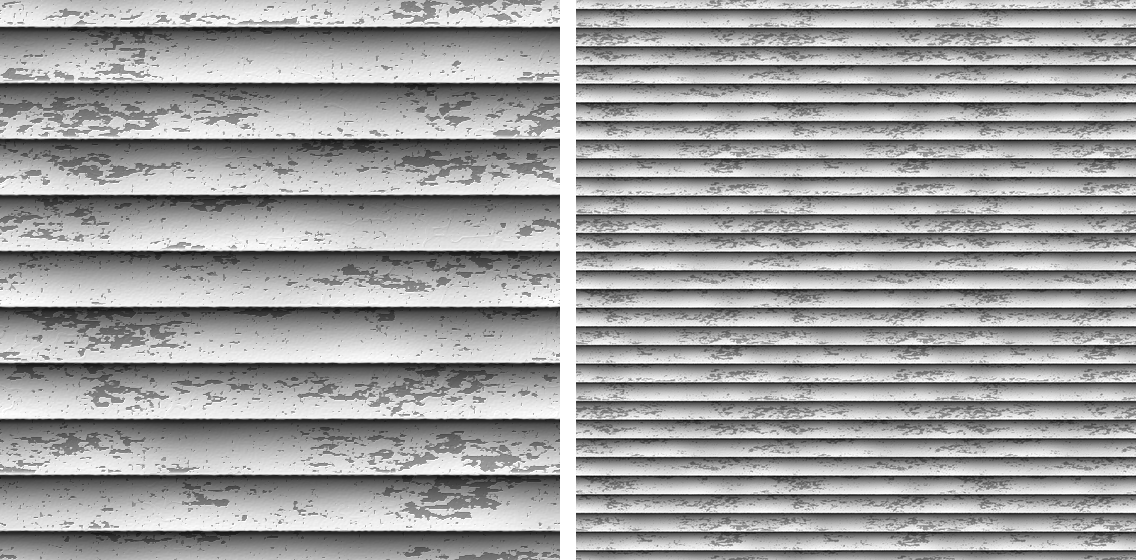
Left: one tile. Right: repeated 3 by 3.
This texture is drawn by a Shadertoy shader. Its source:

```glsl
const float SLATS = 10.0;
const float SLAT_OFFSET = 0.5;          // edge position within one repeat
const float FACE_LIGHT = 0.94;          // brightness at the foot of a slat
const float FACE_FALLOFF = 0.74;        // light lost towards its top
const float FALLOFF_POWER = 1.75;
const float GAP_DARK = 0.11;
const float LIP_LIGHT = 0.96;
const float LIP_CENTER = 0.046;         // in slat heights
const float LIP_WIDTH = 0.017;
const float CHIP_DARKEN = 0.36;
const float SPECK_DARKEN = 0.26;
const float RELIEF = 0.15;
const float STAIN = 0.14;
const vec2 LIGHT_STEP = vec2(-0.0009, 0.0015);
const vec3 PAINT_TINT = vec3(1.0);

float hash(vec2 cell, float seed) {
    uvec3 q = uvec3(ivec3(cell, seed)) * uvec3(73856093u, 19349663u, 83492791u);
    uint h = q.x ^ q.y ^ q.z;
    h = (h ^ (h >> 16)) * 73244475u;
    h = (h ^ (h >> 15)) * 668265263u;
    return float((h ^ (h >> 16)) & 65535u) / 65535.0;
}

// Value noise that wraps after the given whole number of cells.
float noise(vec2 uv, vec2 cells, float seed) {
    vec2 p = uv * cells;
    vec2 i = floor(p);
    vec2 f = fract(p);
    f = f * f * (3.0 - 2.0 * f);
    vec2 a = mod(i, cells);
    vec2 b = mod(i + 1.0, cells);
    return mix(mix(hash(a, seed), hash(vec2(b.x, a.y), seed), f.x),
               mix(hash(vec2(a.x, b.y), seed), hash(b, seed), f.x), f.y);
}

// Broad areas where the paint has failed.
float wornArea(vec2 uv, float seed) {
    return 0.65 * noise(uv, vec2(5.0, 20.0), seed + 1.0)
         + 0.35 * noise(uv, vec2(16.0, 50.0), seed + 2.0);
}

// Flakes drawn out along the grain.
float chips(vec2 uv, float seed, float worn) {
    float n = 0.50 * noise(uv, vec2(48.0, 170.0), seed + 3.0)
            + 0.32 * noise(uv, vec2(110.0, 240.0), seed + 4.0)
            + 0.18 * noise(uv, vec2(230.0, 320.0), seed + 5.0);
    float limit = mix(0.86, 0.46, smoothstep(0.3, 0.8, worn));
    return smoothstep(limit, limit + 0.07, n);
}

// Small round pits.
float specks(vec2 uv, float seed, float worn) {
    float n = 0.7 * noise(uv, vec2(190.0, 230.0), seed + 6.0)
            + 0.3 * noise(uv, vec2(330.0), seed + 7.0);
    float limit = mix(0.84, 0.66, worn);
    return smoothstep(limit, limit + 0.1, n);
}

// Curled outlines of blistered paint.
float blisters(vec2 uv, float seed) {
    float n = 0.75 * noise(uv, vec2(22.0, 34.0), seed + 8.0)
            + 0.25 * noise(uv, vec2(64.0, 80.0), seed + 9.0);
    float area = smoothstep(0.42, 0.7, noise(uv, vec2(7.0, 10.0), seed + 10.0));
    return area * (1.0 - smoothstep(0.02, 0.06, abs(n - 0.5)));
}

// x: surface height, y: chip cover, z: speck cover.
vec3 surface(vec2 uv, float seed) {
    float worn = wornArea(uv, seed);
    float chip = chips(uv, seed, worn);
    float speck = specks(uv, seed, worn);
    float grain = noise(uv, vec2(240.0, 300.0), seed + 11.0);
    float height = 0.5 * blisters(uv, seed) + 0.4 * grain - 0.8 * chip - 0.5 * speck;
    return vec3(height, chip, speck);
}

// Clean shading from the foot (0) to the top (1) of a slat.
float slatShade(float t, float stain, float rough) {
    float shade = FACE_LIGHT - FACE_FALLOFF * pow(t, FALLOFF_POWER);
    shade += STAIN * stain * (1.0 - 0.5 * t);
    float lip = (t - LIP_CENTER - 0.008 * rough) / LIP_WIDTH;
    shade = mix(shade, LIP_LIGHT, 0.85 * exp(-lip * lip));
    float foot = smoothstep(0.0, 0.04, t + 0.012 * rough);
    float gap = 1.0 - smoothstep(0.0, 0.09, 1.0 - t);
    return mix(GAP_DARK, shade, foot * (1.0 - 0.7 * gap));
}

void mainImage(out vec4 fragColor, in vec2 fragCoord) {
    vec2 uv = fragCoord / iResolution.xy;
    float y = uv.y * SLATS + SLAT_OFFSET;
    float t = fract(y);
    float seed = 16.0 * mod(floor(y), SLATS) + 1.0;

    // Light on the slat
    float stain = noise(uv, vec2(6.0, 10.0), seed) - 0.5;
    float rough = noise(uv, vec2(170.0, 200.0), seed + 12.0) - 0.5;
    float shade = slatShade(t, stain, rough);

    // Wear and relief
    vec3 wear = surface(uv, seed);
    float slope = wear.x - surface(uv + LIGHT_STEP, seed).x;
    float face = smoothstep(0.03, 0.1, t);
    shade *= 1.0 - face * max(CHIP_DARKEN * wear.y, SPECK_DARKEN * wear.z);
    shade *= 1.0 + RELIEF * slope * mix(0.4, 1.0, face);

    fragColor = vec4(clamp(shade * PAINT_TINT, 0.0, 1.0), 1.0);
}
```
